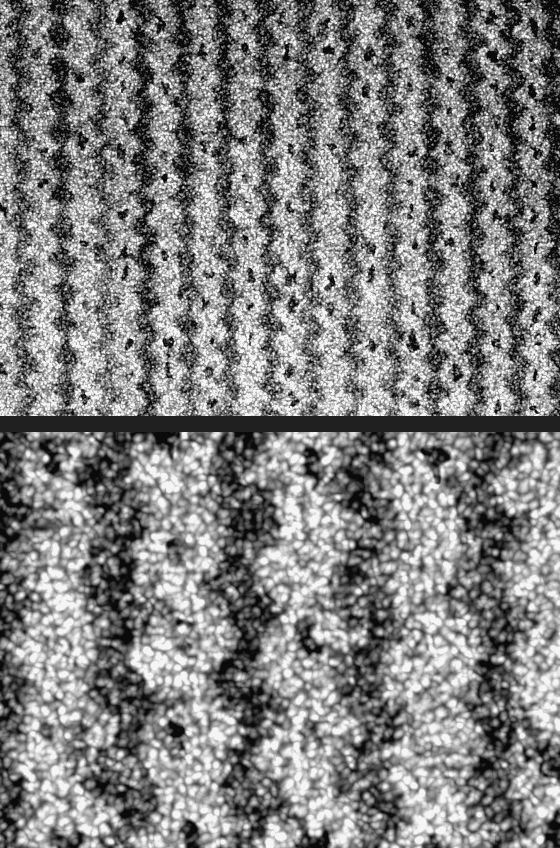
Top, the full canvas; bottom, a detail of the centre.
Write a Shadertoy shader that draws this texture.

```glsl
const float TAU = 6.2831853;
const float COLUMNS = 13.64;       // ribs across the width
const float ROWS = 17.5;           // lumps per canvas width, 13 down the height
const float FIRST_GAP = 0.039;
const float SLANT = 0.02;
const float RIB_HALF_WIDTH = 0.30;
const float SCALLOP = 0.06;
const float WIGGLE = 0.10;
const float EDGE_SOFTNESS = 0.13;
const float RIB_TONE = 0.71;
const float GAP_DARK = 0.20;
const float GAP_PALE = 0.41;
const float HOLE_DEPTH = 0.62;
const vec2 HOLE_SIZE = vec2(0.12, 0.24);
const float GRAINS = 190.0;        // grains across the width
const float FINE_GRAINS = 255.0;
const float GRAIN_CONTRAST = 1.15;
const float GRAIN_MEAN = 0.39;
const float CLUMP_CONTRAST = 0.28;

float hash(vec2 p) {
    vec3 q = fract(vec3(p.xyx) * 0.1031);
    q += dot(q, q.yzx + 33.33);
    return fract((q.x + q.y) * q.z);
}

float noise(vec2 p) {
    vec2 i = floor(p), f = fract(p);
    f = f * f * (3.0 - 2.0 * f);
    return mix(mix(hash(i), hash(i + vec2(1, 0)), f.x),
               mix(hash(i + vec2(0, 1)), hash(i + vec2(1, 1)), f.x), f.y);
}

// Soft bright grains of random strength, one per cell
float grain(vec2 p) {
    vec2 cell = floor(p);
    float brightest = 0.0;
    for (int y = -1; y <= 1; y++) {
        for (int x = -1; x <= 1; x++) {
            vec2 c = cell + vec2(x, y);
            vec2 centre = c + vec2(hash(c + 17.0), hash(c + 71.0));
            float strength = mix(0.2, 1.0, hash(c + 133.0));
            float falloff = 1.0 - smoothstep(0.0, 1.0, distance(p, centre));
            brightest = max(brightest, strength * falloff);
        }
    }
    return brightest;
}

// Dark irregular opening in the middle of a lump
float hole(vec2 local, vec2 id, float rate, vec2 warp) {
    vec2 jitter = vec2(hash(id + 5.0), hash(id + 9.0)) - 0.5;
    vec2 size = HOLE_SIZE * mix(0.6, 1.15, hash(id + 23.0));
    vec2 d = local - jitter * vec2(0.14, 0.24) + warp * vec2(0.18, 0.34);
    float present = smoothstep(-0.1, 0.25, rate - hash(id + 41.0));
    return present * (1.0 - smoothstep(0.5, 1.3, length(d / size)));
}

void mainImage(out vec4 fragColor, in vec2 fragCoord) {
    vec2 p = fragCoord / iResolution.x;
    vec2 uv = fragCoord / iResolution.xy;

    // Ragged warp shared by ribs and holes
    vec2 warp = vec2(noise(p * 75.0), noise(p * 75.0 + 37.0)) - 0.5;
    vec2 fine = vec2(noise(p * 150.0 + 11.0), noise(p * 150.0 + 53.0)) - 0.5;
    warp += 0.5 * fine;

    // Rib and lump coordinates
    float column = (p.x - FIRST_GAP + SLANT * (p.y - 0.37)) * COLUMNS;
    float rib = floor(column) + 20.0;
    float row = p.y * ROWS + 0.3 * hash(vec2(rib, 3.0));
    vec2 id = vec2(rib, floor(row));
    vec2 local = vec2(fract(column), fract(row)) - 0.5;

    // Scalloped, wavering rib against its gap
    float wave = WIGGLE * mix(0.5, 1.2, hash(vec2(rib, 8.0)));
    float offset = local.x - wave * sin(TAU * local.y);
    float halfWidth = RIB_HALF_WIDTH + SCALLOP * cos(TAU * local.y);
    float edge = abs(offset) - halfWidth + 0.15 * warp.x;
    float band = 1.0 - smoothstep(-EDGE_SOFTNESS, EDGE_SOFTNESS, edge);
    float gapId = rib + step(0.0, local.x);
    float gapTone = mix(GAP_DARK, GAP_PALE, hash(vec2(gapId, 14.0)));
    float tone = mix(gapTone, RIB_TONE, band);

    // Holes, more frequent towards the right
    float rate = mix(0.35, 0.85, hash(vec2(rib, 29.0)));
    rate += 0.4 * smoothstep(0.78, 0.95, uv.x);
    tone -= HOLE_DEPTH * hole(local, id, rate, warp);

    // Uneven lighting: brighter below, dimmer at the sides, blotched
    tone += 0.24 * (0.5 - uv.y);
    tone += 0.22 * (0.08 - (uv.x - 0.5) * (uv.x - 0.5));
    tone += 0.12 * (noise(p * 9.0 + 4.0) - 0.5);

    // Irregular speckle: two grain sizes and loose clumps
    float coarse = grain(p * GRAINS + 0.6 * fine);
    float small = grain(p * FINE_GRAINS + 0.6 * fine.yx + 90.0);
    float speckle = mix(coarse, small, 0.42) - GRAIN_MEAN;
    tone += GRAIN_CONTRAST * speckle;
    tone += CLUMP_CONTRAST * (noise(p * 115.0 + 7.0) - 0.5);
    tone += 0.25 * (noise(p * 330.0) - 0.5);
    fragColor = vec4(vec3(clamp(tone, 0.04, 0.96)), 1.0);
}
```
